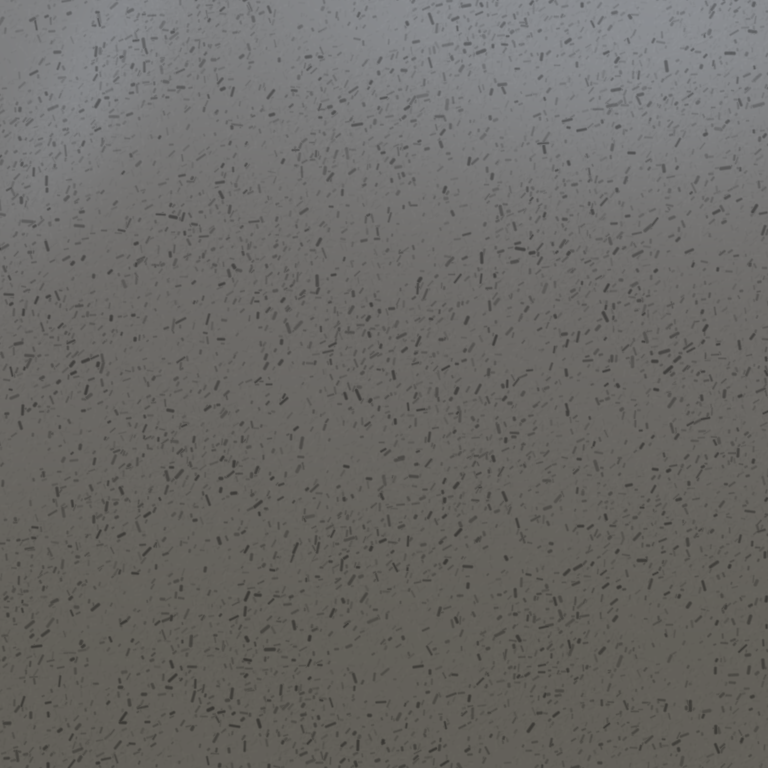
A WebGL 1 fragment shader for this texture:

```glsl
precision highp float;
// Speckled grey stone slab: short dark flecks scattered over a warm-to-cool
// vertical gradient with soft sheen near the top. Flecks are capsule distances
// in jittered cells, thinned by layered sines and drawn at three scales.

uniform vec2 u_resolution;

#define COARSE_CELLS 62.0
#define MEDIUM_CELLS 88.0
#define GRAIN_CELLS 150.0
#define COARSE_DARKNESS 0.42
#define MEDIUM_DARKNESS 0.24
#define GRAIN_STRENGTH 0.05
#define EDGE_SOFTNESS 0.0017
#define LEAN 0.95
#define LEAN_SPREAD 2.3
#define WARM_BASE vec3(0.388, 0.378, 0.352)
#define MID_GREY vec3(0.430, 0.422, 0.412)
#define COOL_SHEEN vec3(0.550, 0.562, 0.580)

vec2 hash2(vec2 cell) {
  vec2 k = vec2(dot(cell, vec2(127.1, 311.7)), dot(cell, vec2(269.5, 183.3)));
  return fract(sin(k) * 43758.545);
}

// Broad clumping field, roughly 0 to 1
float clumps(vec2 p) {
  float a = sin(p.x * 17.0 + 2.3 * sin(p.y * 11.0));
  float b = sin(p.y * 23.0 + 1.9 * sin(p.x * 14.0 + 1.0));
  float c = sin((p.x + p.y) * 41.0 + 2.0 * a);
  return 0.5 + 0.2 * a + 0.2 * b + 0.1 * c;
}

float capsule(vec2 d, vec2 axis, float halfLength) {
  return length(d - axis * clamp(dot(d, axis), -halfLength, halfLength));
}

// Coverage of flecks, one candidate per cell
float flecks(vec2 p, float cells, float presence, float size, float seed) {
  vec2 home = floor(p * cells);
  float cover = 0.0;
  for (int j = -1; j <= 1; j++) {
    for (int i = -1; i <= 1; i++) {
      vec2 cell = home + vec2(float(i), float(j));
      vec2 place = hash2(cell + seed);
      vec2 shape = hash2(cell + seed + 37.3);
      vec2 look = hash2(cell + seed + 71.9);
      vec2 center = (cell + place) / cells;
      float angle = LEAN + (shape.x - 0.5) * LEAN_SPREAD;
      vec2 axis = vec2(cos(angle), sin(angle));
      float halfLength = size * mix(0.3, 1.9, shape.y * shape.y);
      float radius = size * mix(0.35, 0.68, look.x);
      float d = capsule(p - center, axis, halfLength) - radius;
      float ink = 1.0 - smoothstep(-EDGE_SOFTNESS, EDGE_SOFTNESS, d);
      float present = step(look.y, presence * (0.5 + clumps(center)));
      cover = max(cover, ink * present * mix(0.45, 1.0, place.x));
    }
  }
  return cover;
}

// Soft elliptical glow with its long axis turned by angle
float glow(vec2 p, vec2 center, float angle, vec2 extent) {
  float c = cos(angle);
  float s = sin(angle);
  vec2 d = p - center;
  vec2 q = vec2(c * d.x + s * d.y, c * d.y - s * d.x) / extent;
  return exp(-dot(q, q));
}

vec3 slab(vec2 p) {
  vec3 color = mix(WARM_BASE, MID_GREY, smoothstep(0.1, 0.68, p.y));
  float sheen = 0.62 * smoothstep(0.55, 1.08, p.y);
  sheen += 0.42 * glow(p, vec2(0.86, 0.95), 0.2, vec2(0.30, 0.20));
  sheen += 0.34 * glow(p, vec2(0.11, 0.88), 1.05, vec2(0.24, 0.075));
  sheen += 0.22 * glow(p, vec2(0.52, 1.0), 0.0, vec2(0.17, 0.14));
  return mix(color, COOL_SHEEN, min(sheen, 1.0));
}

void main() {
  vec2 p = gl_FragCoord.xy / u_resolution.y;
  vec3 color = slab(p);

  // Faint light and dark grain under the flecks
  float darkGrain = flecks(p, GRAIN_CELLS, 0.55, 0.0020, 5.0);
  float lightGrain = flecks(p, GRAIN_CELLS, 0.45, 0.0020, 19.0);
  color *= 1.0 + GRAIN_STRENGTH * (0.6 * lightGrain - darkGrain);

  // Dark flecks, weaker under the sheen
  float contrast = mix(1.0, 0.8, smoothstep(0.45, 1.0, p.y));
  float coarse = flecks(p, COARSE_CELLS, 0.42, 0.0034, 43.0);
  float medium = flecks(p, MEDIUM_CELLS, 0.50, 0.0024, 83.0);
  float ink = max(coarse * COARSE_DARKNESS, medium * MEDIUM_DARKNESS);
  color *= 1.0 - contrast * ink;

  gl_FragColor = vec4(color, 1.0);
}
```
